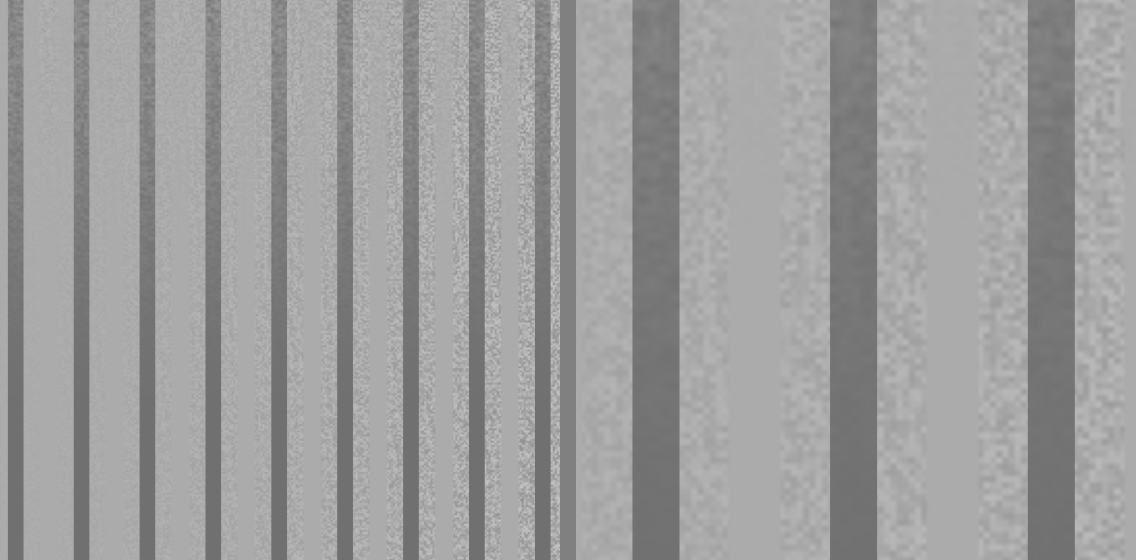
Left: the whole. Right: its middle third, enlarged.
This pattern is drawn by a WebGL 1 fragment shader. Its source:

```glsl
precision highp float;

// Dark vertical bars on a pale grey ground, eight and a half periods across.
// Each gap has two grainy flanks, rougher to the right, around a smooth core;
// bars and cores pick up grain towards the top, where the bars also fade.

uniform vec2 u_resolution;

float hash(vec2 p) {
    return fract(sin(dot(p, vec2(127.1, 311.7))) * 43758.5453);
}

float valueNoise(vec2 p) {
    vec2 cell = floor(p);
    vec2 f = fract(p);
    f = f * f * (3.0 - 2.0 * f);
    float low = mix(hash(cell), hash(cell + vec2(1.0, 0.0)), f.x);
    float high = mix(hash(cell + vec2(0.0, 1.0)), hash(cell + vec2(1.0, 1.0)), f.x);
    return mix(low, high, f.y);
}

void main() {
    vec2 uv = gl_FragCoord.xy / u_resolution;
    float periods = 8.5;
    float pixel = periods / u_resolution.x;

    // Distance to the nearest bar centre, in periods
    float dist = abs(fract(uv.x * periods - 0.238 + 0.5) - 0.5);
    float bar = 1.0 - smoothstep(0.119 - 0.6 * pixel, 0.119 + 0.6 * pixel, dist);
    float core = smoothstep(0.355, 0.385, dist);

    // Fine grain for the ground, blotchier grain for the bars
    float fineGrain = valueNoise(uv * 270.0) - 0.5;
    float barGrain = valueNoise(uv * vec2(150.0, 190.0) + 37.0) - 0.5;

    // Pale ground: flanks roughen rightwards, cores upwards
    float flankWear = 0.015 + 0.20 * pow(uv.x, 1.3);
    float coreWear = 0.07 * smoothstep(0.45, 1.0, uv.y);
    float ground = 0.67 + fineGrain * mix(flankWear, coreWear, core);

    // Dark bars: lighter and rougher upwards
    float rise = smoothstep(0.25, 1.0, uv.y);
    float barShade = mix(0.44, 0.535, rise);
    barShade += (0.7 * barGrain + 0.3 * fineGrain) * 0.15 * rise;

    gl_FragColor = vec4(vec3(mix(ground, barShade, bar)), 1.0);
}
```
